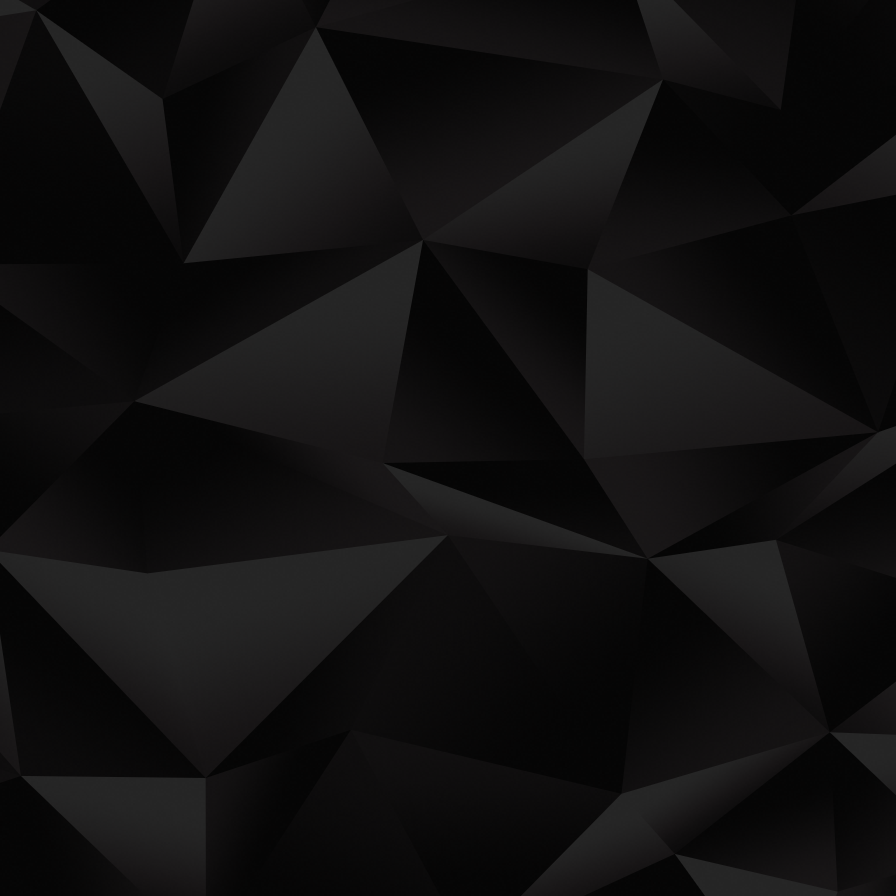
Reproduce this background procedurally as a Shadertoy shader.

```glsl
// Dark low-poly surface: a jittered lattice is split into triangular facets.
// Each facet has its own linear gradient; a few are lit from above, the rest
// fade between near black and a faint warm charcoal.

#define GRID vec2(4.5, 5.4)             // lattice cells across the canvas
#define JITTER 0.42                     // vertex offset in cells, below 0.5
#define LIT_EVEN 0.78                   // chance of a lit facet, even cells
#define LIT_ODD 0.36                    // chance of a lit facet, odd cells
#define GRAIN 0.005                     // strength of the fine dither
#define GRAIN_CELLS 512.0               // dither cells across the canvas
#define BLACK vec3(0.021, 0.020, 0.020)
#define CHARCOAL vec3(0.092, 0.083, 0.086)
#define GREY vec3(0.146, 0.146, 0.146)

float hash(vec2 p) {
    return fract(sin(dot(p, vec2(127.1, 311.7))) * 43758.5453);
}

float cross2(vec2 a, vec2 b) {
    return a.x * b.y - a.y * b.x;
}

// Jittered lattice vertex in canvas units
vec2 vertex(vec2 id) {
    vec2 offset = vec2(hash(id + 3.7), hash(id + 19.3)) * 2.0 - 1.0;
    return (id + JITTER * offset) / GRID;
}

// Signed distance to an edge, positive on its left
float edgeDistance(vec2 p, vec2 a, vec2 b) {
    return cross2(b - a, p - a) / length(b - a);
}

// Smoothed coverage of a counterclockwise triangle
float coverage(vec2 p, vec2 a, vec2 b, vec2 c, float pixel) {
    float d = min(edgeDistance(p, a, b), min(edgeDistance(p, b, c), edgeDistance(p, c, a)));
    return clamp(0.5 + d / pixel, 0.0, 1.0);
}

// Three-stop ramp: black, charcoal, grey
vec3 ramp(float tone) {
    return tone < 0.5 ? mix(BLACK, CHARCOAL, tone * 2.0)
                      : mix(CHARCOAL, GREY, tone * 2.0 - 1.0);
}

// Gradient spanning the facet along its own direction
vec3 facetColor(vec2 p, vec2 a, vec2 b, vec2 c, vec2 seed, bool lit) {
    float turn = hash(seed + 5.1) * 2.0 - 1.0;
    float vary = hash(seed + 8.9);
    float angle = turn * (lit ? 0.75 : 3.1416);
    vec2 dir = vec2(sin(angle), -cos(angle));
    vec3 s = vec3(dot(a, dir), dot(b, dir), dot(c, dir));
    float lo = min(s.x, min(s.y, s.z));
    float hi = max(s.x, max(s.y, s.z));
    float t = clamp((dot(p, dir) - lo) / (hi - lo), 0.0, 1.0);
    float litTone = mix(1.0, 0.5 * vary, smoothstep(0.2, 1.05, t));
    float darkTone = 0.55 * sqrt(vary) * smoothstep(0.25, 0.95, t);
    return ramp(lit ? litTone : darkTone);
}

void mainImage(out vec4 fragColor, in vec2 fragCoord) {
    vec2 p = fragCoord / iResolution.y;
    float pixel = 1.0 / iResolution.y;
    vec2 cell = floor(p * GRID);
    vec3 sum = vec3(0.0);
    float total = 0.0;

    // Nearby quads, each cut along a diagonal that stays inside it
    for (int j = -1; j <= 1; j++)
    for (int i = -1; i <= 1; i++) {
        vec2 id = cell + vec2(i, j);
        vec2 a = vertex(id);
        vec2 b = vertex(id + vec2(1, 0));
        vec2 c = vertex(id + vec2(1, 1));
        vec2 d = vertex(id + vec2(0, 1));
        bool acInside = cross2(c - a, b - a) * cross2(c - a, d - a) < 0.0;
        bool bdInside = cross2(d - b, a - b) * cross2(d - b, c - b) < 0.0;
        bool useAC = acInside && (!bdInside || hash(id + 31.7) < 0.5);

        // At most one lit facet per quad
        float chance = mod(id.x + id.y, 2.0) < 0.5 ? LIT_EVEN : LIT_ODD;
        bool hasLit = hash(id + 47.3) < chance;
        bool litFirst = hash(id + 61.9) < 0.5;

        vec2 third = useAC ? c : d;
        vec2 start = useAC ? a : b;
        float w1 = coverage(p, a, b, third, pixel);
        float w2 = coverage(p, start, c, d, pixel);
        sum += w1 * facetColor(p, a, b, third, id + 0.23, hasLit && litFirst);
        sum += w2 * facetColor(p, start, c, d, id + 0.71, hasLit && !litFirst);
        total += w1 + w2;
    }

    // Fine dither over the gradients
    vec3 color = sum / max(total, 0.0001);
    color += GRAIN * (hash(floor(p * GRAIN_CELLS)) - 0.5);
    fragColor = vec4(color, 1.0);
}
```
